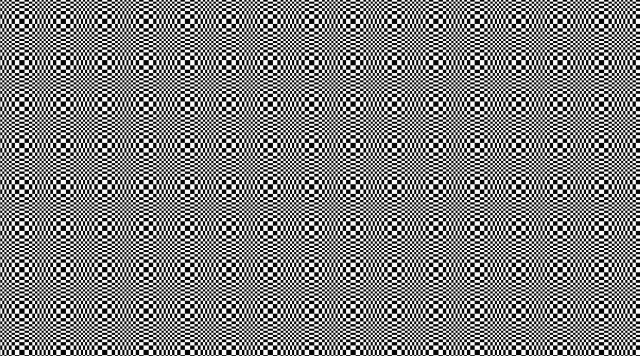
A Shadertoy shader for this pattern:

```glsl
// Op-art checkerboard whose squares swell and shrink in a grid of bulging cells.
// Each axis is warped by a sine, then turned into a square wave averaged exactly
// over one pixel; the product of the two waves is the smoothed checker.

#define CELLS_DOWN 8.6               // bulges over the canvas height
#define CELL_SHIFT vec2(0.03, 0.015) // grid offset from the top left, in cells
#define CHECKS 14.0                  // squares per cell side, even so that cells agree
#define BULGE 0.45                   // 0 = even squares, below 1 = strong swelling
#define INK vec3(0.025)
#define PAPER vec3(0.975)

const float TAU = 6.2831853;

// Cell position to checker position: slow at cell centres, fast at cell edges.
// The half step puts a whole square on every centre.
vec2 bulgeWarp(vec2 cell) {
    vec2 fromCentre = cell - 0.5;
    return CHECKS * (fromCentre - BULGE * sin(TAU * fromCentre) / TAU) + 0.5;
}

// Integral of a square wave of period 2 that alternates between +1 and -1.
vec2 squareWaveIntegral(vec2 x) {
    return 1.0 - abs(2.0 * fract(0.5 * x) - 1.0);
}

// Checker from -1 to 1, box filtered over the given footprint in cells.
float filteredChecker(vec2 cell, float footprint) {
    vec2 low = bulgeWarp(cell - 0.5 * footprint);
    vec2 high = bulgeWarp(cell + 0.5 * footprint);
    vec2 wave = (squareWaveIntegral(high) - squareWaveIntegral(low)) / (high - low);
    return wave.x * wave.y;
}

void mainImage(out vec4 fragColor, in vec2 fragCoord) {
    // Cells are counted rightwards and downwards from the top left corner
    vec2 fromTopLeft = vec2(fragCoord.x, iResolution.y - fragCoord.y) / iResolution.y;
    vec2 cell = fromTopLeft * CELLS_DOWN - CELL_SHIFT;
    float footprint = CELLS_DOWN / iResolution.y;

    float checker = filteredChecker(cell, footprint);
    fragColor = vec4(mix(PAPER, INK, 0.5 + 0.5 * checker), 1.0);
}
```
